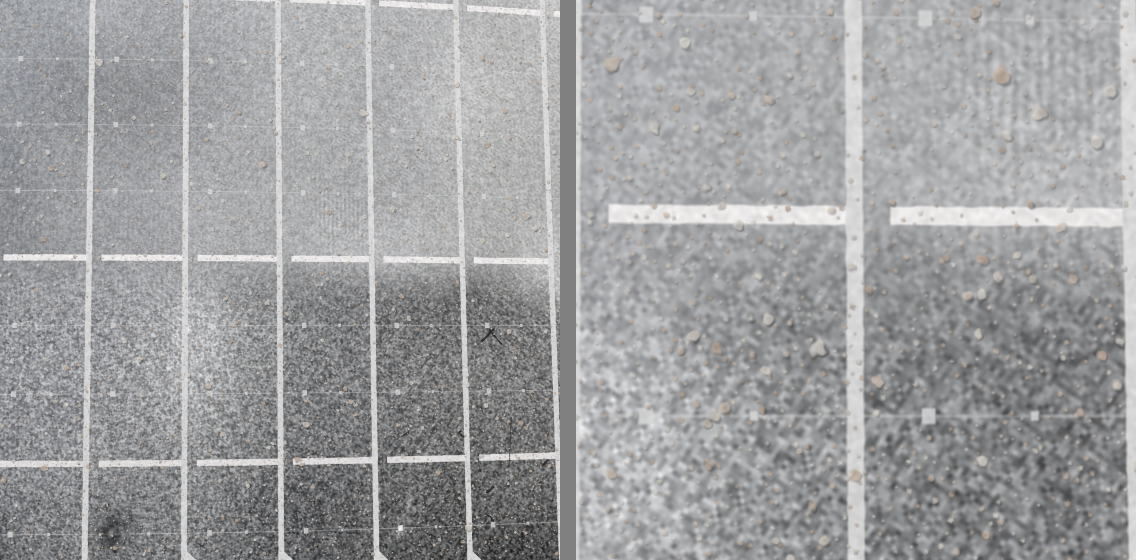
Left, the full canvas; right, a detail of the centre.
A three.js fragment shader for this texture:

```glsl
varying vec2 vUv;

const vec3 COOL_TINT = vec3(-0.012, 0.0, 0.02);
const vec3 RAIL_COLOR = vec3(0.85, 0.85, 0.85);
const vec3 BAR_COLOR = vec3(0.92, 0.91, 0.91);
const vec3 STONE_TAN = vec3(0.77, 0.69, 0.62);
const vec3 STONE_PALE = vec3(0.85, 0.83, 0.80);
const vec3 SOOT = vec3(0.14, 0.14, 0.15);
const float SOFT = 0.0012;

float hash(vec2 p) {
  return fract(sin(dot(p, vec2(127.1, 311.7))) * 43758.55);
}

float noise(vec2 p) {
  vec2 i = floor(p), f = fract(p);
  f = f * f * (3.0 - 2.0 * f);
  return mix(mix(hash(i), hash(i + vec2(1.0, 0.0)), f.x),
             mix(hash(i + vec2(0.0, 1.0)), hash(i + 1.0), f.x), f.y);
}

float fbm(vec2 p) {
  float sum = 0.0, amp = 0.5;
  for (int i = 0; i < 4; i++) {
    sum += amp * noise(p);
    p = p * 2.1 + 13.7;
    amp *= 0.5;
  }
  return sum;
}

vec2 turn(vec2 p, float angle) {
  float c = cos(angle), s = sin(angle);
  return vec2(c * p.x - s * p.y, s * p.x + c * p.y);
}

float band(float d, float halfWidth) {
  return 1.0 - smoothstep(halfWidth - SOFT, halfWidth + SOFT, abs(d));
}

float box(vec2 d, vec2 halfSize) {
  return band(d.x, halfSize.x) * band(d.y, halfSize.y);
}

float segment(vec2 p, vec2 a, vec2 b) {
  vec2 ab = b - a;
  return length(p - a - ab * clamp(dot(p - a, ab) / dot(ab, ab), 0.0, 1.0));
}

// x: column index, y: row index, z: row pitch
vec3 panelGrid(vec2 uv) {
  float across = 0.4 + (uv.x - 0.4) * (1.0 + 0.06 * (uv.y - 0.54));
  float col = (across - 0.159) / 0.1738;
  float pitch = 0.1221 - 0.0075 * uv.x * uv.x;
  float row = (0.419 - uv.y) / pitch;
  return vec3(col + 0.0113 * col * col, row - 0.0065 * row * row, pitch);
}

float glassShade(vec2 uv) {
  float cloud = fbm(uv * 6.0) - 0.47;
  float upper = mix(0.58, 0.73, smoothstep(0.0, 0.8, uv.x));
  upper += 0.05 * smoothstep(0.85, 1.0, uv.y) * (1.0 - uv.x);
  float lower = mix(0.61, 0.47, smoothstep(0.3, 0.65, uv.x));
  lower -= 0.12 * (1.0 - smoothstep(0.0, 0.36, uv.y));
  vec2 haze = (uv - vec2(0.36, 0.43)) / vec2(0.08, 0.11);
  lower += 0.09 * exp(-dot(haze, haze));
  return mix(lower, upper, smoothstep(0.44, 0.55, uv.y + 0.12 * cloud)) + 0.15 * cloud;
}

// x: body, y: shadow, z: random tone
vec3 stones(vec2 uv, float scale, float density, float seed) {
  vec2 g = turn(uv, 0.4 + seed) * scale, id = floor(g) + seed;
  vec2 d = fract(g) - 0.34 - 0.32 * vec2(hash(id), hash(id + 7.3));
  float tone = hash(id + 31.7), size = hash(id + 11.9);
  float radius = mix(0.1, 0.23, size * size) * (0.55 + 0.8 * noise(g * 6.0));
  vec2 light = turn(vec2(-0.05, 0.07), 0.4 + seed);
  float soft = SOFT * scale, present = step(hash(id + 19.4), density);
  float body = 1.0 - smoothstep(radius - soft, radius + soft, length(d));
  float shade = 1.0 - smoothstep(radius - soft, radius + soft, length(d + light));
  return vec3(vec2(body, shade) * present, tone);
}

float flecks(vec2 uv, float scale, float density) {
  vec2 g = uv * scale, id = floor(g);
  vec2 arm = turn(vec2(0.12, 0.0), 6.28 * hash(id + 5.0));
  vec2 p = fract(g) - 0.5 + 0.12 * (noise(g * 6.0) - 0.5);
  return band(segment(p, -arm, arm) / scale, 0.0018) * step(hash(id + 2.6), density);
}

void main() {
  vec2 uv = vUv;
  vec3 grid = panelGrid(uv);
  float local = fract(grid.x), row = floor(grid.y + 0.5);
  float dy = (grid.y - row) * grid.z;
  float dx = (fract(grid.x + 0.5) - 0.5) * 0.168;
  float low = 1.0 - smoothstep(0.40, 0.56, uv.y);

  // Glass with fine conductors
  vec3 color = vec3(glassShade(uv) + 0.02 * (hash(vec2(floor(grid.x), 4.0)) - 0.5));
  color += COOL_TINT * (1.0 - uv.x) * (0.5 + 0.5 * uv.y);
  vec2 glare = (uv - vec2(0.61, 0.62)) / vec2(0.05, 0.04);
  color += (0.008 + 0.03 * exp(-dot(glare, glare))) * sin(local * 138.0);

  // Dust grain on the glass
  float grain = noise(turn(uv, 0.6) * 330.0) + 0.7 * noise(turn(uv, 1.1) * 190.0) - 0.85;
  color += grain * mix(0.13, 0.29, low);

  // Thin wires and solder pads, then thick bars and rails
  float isBar = step(min(abs(row + 5.0), min(abs(row + 1.0), abs(row - 2.0))), 0.5);
  float pads = max(box(vec2((local - 0.26) * 0.17, dy), vec2(0.0042, 0.0048)),
                   box(vec2((local - 0.64) * 0.17, dy), vec2(0.0025, 0.0028)));
  float wire = band(dy, 0.0009) * (0.3 + 0.15 * noise(uv * 40.0));
  color = mix(color, RAIL_COLOR, max(wire, 0.8 * pads) * (1.0 - isBar));
  float worn = 0.0009 * (noise(uv * 160.0) - 0.5);
  float bar = isBar * box(vec2((local - 0.555) * 0.17, dy + worn), vec2(0.0725, 0.0056));
  float corner = step(0.5, grid.x) * max(0.016 - uv.y, 0.0);
  float rail = max(band(dx, 0.0051 + worn), band(dx - 0.5 * corner, 0.0045 + 0.5 * corner));
  color = mix(color, BAR_COLOR - 0.05 * low + 0.07 * grain, bar);
  color = mix(color, RAIL_COLOR - 0.02 * low + 0.06 * grain, rail);

  // Smudges, pale wipes and dark debris
  vec2 smudge = (uv - vec2(0.2, 0.05)) / vec2(0.025, 0.035);
  color *= 1.0 - 0.5 * exp(-dot(smudge, smudge)) * (0.5 + noise(uv * 60.0));
  float wipe = segment(uv, vec2(0.71, 0.04), vec2(0.74, 0.13));
  color += 0.22 * exp(-wipe * 130.0) * noise(uv * vec2(90.0, 40.0));
  float debris = flecks(uv, 20.0, 0.12) * low * smoothstep(0.5, 0.85, uv.x);
  float hook = min(segment(uv, vec2(0.86, 0.39), vec2(0.882, 0.412)),
                   segment(uv, vec2(0.875, 0.41), vec2(0.895, 0.386)));
  debris = max(debris, band(hook + 0.002 * noise(uv * 150.0), 0.0026));
  debris = max(debris, 0.7 * band(segment(uv, vec2(0.913, 0.255), vec2(0.909, 0.165)), 0.001));
  color = mix(color, SOOT, 0.85 * debris);

  // Scattered grit in increasing sizes
  for (int i = 0; i < 4; i++) {
    float level = float(i);
    float density = mix(0.4, 0.035, sqrt(level / 3.0)) * (0.5 + fbm(uv * 5.0 + level));
    vec3 grit = stones(uv, 135.0 / (1.0 + 1.1 * level), density, level * 57.0);
    color = mix(color, color * 0.6, 0.65 * grit.y);
    vec3 stoneColor = mix(STONE_PALE, STONE_TAN, smoothstep(0.2, 0.9, grit.z));
    color = mix(color, stoneColor + 0.1 * grain, 0.75 * grit.x);
  }

  gl_FragColor = vec4(clamp(color, 0.0, 1.0), 1.0);
}
```
